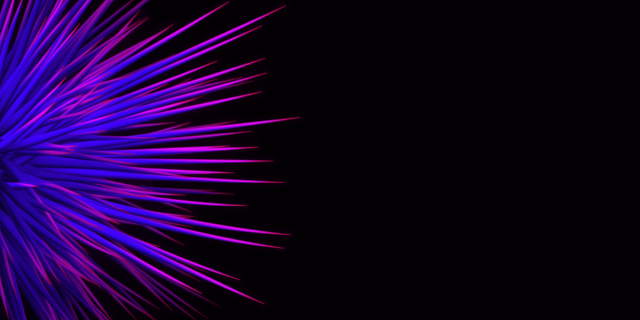
A Shadertoy shader for this background:

```glsl
// A burst of glowing blue and magenta spikes fanning out from the left edge over black.

const vec3 NIGHT   = vec3(0.006, 0.0, 0.007);
const vec3 INDIGO  = vec3(0.10, 0.0, 0.42);
const vec3 BLUE    = vec3(0.22, 0.01, 0.96);
const vec3 MAGENTA = vec3(0.88, 0.04, 0.96);
const vec3 CRIMSON = vec3(0.85, 0.03, 0.32);

const vec2 HUB = vec2(-0.09, 0.49);
const int BACK_COUNT = 96;
const int FRONT_COUNT = 72;
const int LONG_COUNT = 20;

// Tips of the longest spikes, in units of the canvas height
const vec2 LONG_TIPS[LONG_COUNT] = vec2[LONG_COUNT](
    vec2(0.82, 0.92), vec2(0.68, 0.81), vec2(0.61, 0.69), vec2(0.73, 0.46),
    vec2(0.72, 0.544), vec2(0.75, 0.125), vec2(0.63, 0.083), vec2(0.716, 0.995),
    vec2(0.893, 0.982), vec2(0.828, 0.818), vec2(0.836, 0.773), vec2(0.82, 0.714),
    vec2(0.937, 0.633), vec2(0.807, 0.54), vec2(0.854, 0.497), vec2(0.888, 0.43),
    vec2(0.773, 0.357), vec2(0.909, 0.266), vec2(0.888, 0.224), vec2(0.826, 0.05));

float hash(float n) {
    return fract(sin(n * 12.9898 + 4.1) * 4375.85);
}

// Colour along a spike, from its root (0) to its tip (1)
vec3 spikeRamp(float along, float pinkStart) {
    vec3 c = mix(INDIGO, BLUE, smoothstep(0.0, 0.35, along));
    c = mix(c, MAGENTA, smoothstep(pinkStart, pinkStart + 0.3, along));
    return mix(c, CRIMSON, smoothstep(0.88, 0.99, along));
}

// Paints one tapered, slightly bowed spike and its halo over the colour below
vec3 paintSpike(vec3 below, vec2 p, vec2 root, vec2 tip, float width,
                float bow, float pinkStart, float light) {
    vec2 axis = tip - root;
    float len = length(axis);
    axis /= len;
    vec2 q = p - root;
    float along = dot(q, axis) / len;
    float s = clamp(along, 0.0, 1.0);
    float across = axis.x * q.y - axis.y * q.x - bow * 4.0 * s * (1.0 - s);
    float halfWidth = width * pow(1.0 - s, 0.75) * smoothstep(-0.25, 0.35, s);

    float aa = 1.1 / iResolution.y;
    float cover = smoothstep(aa, -aa, abs(across) - halfWidth)
                * smoothstep(0.0, 0.04, along) * step(along, 1.0);

    // Lit upper flank, dark lower flank and a thin violet rim
    float side = clamp(across / max(halfWidth, aa), -1.0, 1.0);
    float shade = mix(0.4, 1.0, smoothstep(-1.0, 0.2, side));
    shade = mix(shade, 1.0, smoothstep(0.6, 0.95, s));
    vec3 c = spikeRamp(s, pinkStart - 0.14 * side) * shade;
    c += vec3(0.12, 0.0, 0.04) * smoothstep(0.3, 0.9, side) * s;

    float beyond = max(along - 1.0, 0.0) * len;
    float halo = exp(-(abs(across) + beyond) / 0.012) * smoothstep(0.4, 0.9, along);
    below += vec3(0.06, 0.0, 0.06) * halo * light;
    return mix(below, c * light, cover);
}

// Paints a scattered spike; depth runs from 0 (far, long) to 1 (near, short)
vec3 paintScattered(vec3 below, vec2 p, float id, float depth) {
    float angle = (fract(id * 0.618034 + 0.15 * hash(id)) - 0.5) * 2.7;
    vec2 dir = vec2(cos(angle), sin(angle));
    vec2 jitter = vec2(hash(id + 31.7), hash(id + 67.3)) - 0.5;
    vec2 root = HUB + dir * 0.06 * depth + jitter * vec2(0.10, 0.20);
    float reach = mix(0.78, 0.26, depth) + 0.24 * (hash(id + 11.3) - 0.5);
    reach += 0.16 * abs(dir.y) * (1.0 - 0.5 * depth);
    float width = mix(0.015, 0.022, hash(id + 5.9));
    float bow = 0.03 * (hash(id + 83.1) - 0.5);
    float light = mix(0.5, 1.05, depth) * mix(0.75, 1.0, hash(id + 47.9));
    light *= mix(0.75, 1.1, smoothstep(-0.7, 0.4, dir.y));
    float pinkStart = mix(0.52, 0.74, hash(id + 19.1));
    return paintSpike(below, p, root, root + dir * reach, width, bow, pinkStart, light);
}

// Paints a long spike that breaks the outline; the lower ones sag
vec3 paintLong(vec3 below, vec2 p, vec2 tip, float width, float light) {
    vec2 root = vec2(-0.02, mix(HUB.y, tip.y, 0.12));
    float sag = -0.03 * smoothstep(0.5, 0.3, tip.y) * smoothstep(0.0, 0.25, tip.y);
    return paintSpike(below, p, root, tip, width, sag, 0.56, light);
}

void mainImage(out vec4 fragColor, in vec2 fragCoord) {
    vec2 p = fragCoord / iResolution.y;

    // Black ground with a deep violet haze around the hub
    vec2 fromHub = p - HUB;
    vec3 color = NIGHT + vec3(0.05, 0.0, 0.17) * exp(-6.0 * dot(fromHub, fromHub));

    // Far, dim spikes
    for (int i = 0; i < BACK_COUNT; i++) {
        float depth = 0.5 * float(i) / float(BACK_COUNT);
        color = paintScattered(color, p, float(i), depth);
    }

    // Shorter, dimmer companions beside the long spikes
    for (int i = 0; i < LONG_COUNT; i++) {
        float id = float(i);
        vec2 tip = HUB + (LONG_TIPS[i] - HUB) * mix(0.65, 0.88, hash(id + 7.7));
        tip.y += 0.08 * (hash(id + 29.3) - 0.5);
        color = paintLong(color, p, tip, 0.016, 0.8);
    }

    // Long spikes
    for (int i = 0; i < LONG_COUNT; i++) {
        float width = mix(0.015, 0.019, hash(float(i) + 3.3));
        color = paintLong(color, p, LONG_TIPS[i], width, 1.0);
    }

    // Near, short spikes with bright tips
    for (int i = 0; i < FRONT_COUNT; i++) {
        float depth = mix(0.5, 1.0, float(i) / float(FRONT_COUNT));
        color = paintScattered(color, p, float(i + BACK_COUNT), depth);
    }

    fragColor = vec4(clamp(color, 0.0, 1.0), 1.0);
}
```
